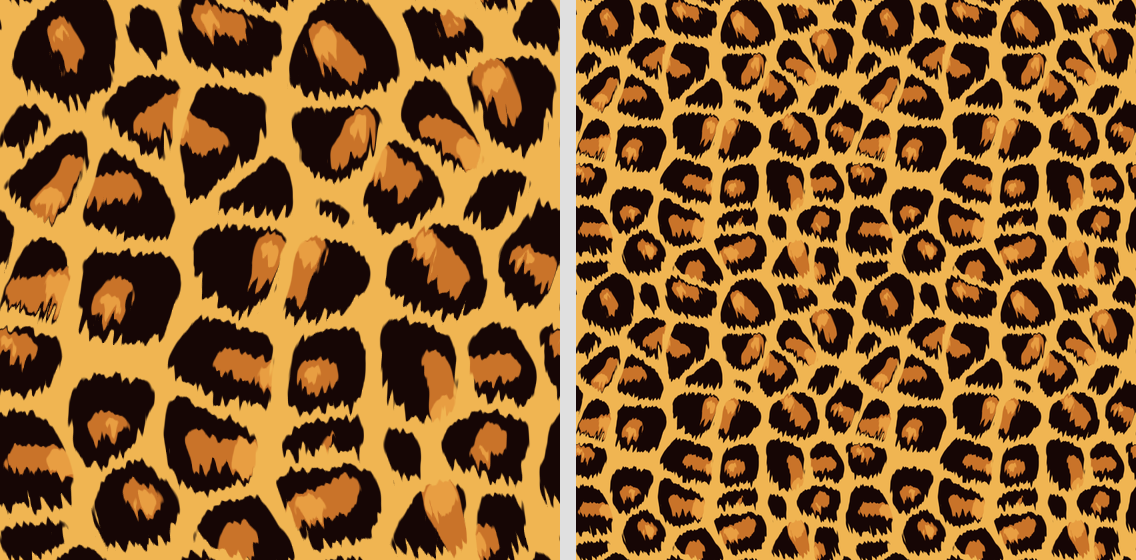
Left, the tile; right, the same tile 2 across and 2 down.
This pattern is drawn by a WebGL 2 fragment shader. Its source:

```glsl
#version 300 es
precision highp float;
// Seamless leopard fur: ragged black rosettes with brown hearts on golden ground.

uniform vec2 u_resolution;
out vec4 fragColor;

const float TAU = 6.2831853;
const vec2 GRID = vec2(6.0, 7.0);

vec2 hash2(vec2 p) {
    vec3 q = fract((p.xyx + 7.0) * vec3(0.1031, 0.1030, 0.0973));
    q += dot(q, q.yzx + 33.33);
    return fract((q.xx + q.yz) * q.zy);
}

// Gradient at a lattice corner, wrapped to the period.
float corner(vec2 cell, vec2 offset, vec2 period) {
    float angle = TAU * hash2(mod(cell, period) + 11.0).x;
    return dot(vec2(cos(angle), sin(angle)), offset);
}

// Gradient noise that repeats over the unit square.
float gradientNoise(vec2 uv, vec2 period) {
    vec2 p = uv * period;
    vec2 i = floor(p);
    vec2 f = p - i;
    vec2 s = f * f * f * (f * (f * 6.0 - 15.0) + 10.0);
    vec2 e = vec2(1.0, 0.0);
    return mix(mix(corner(i, f, period), corner(i + e, f - e, period), s.x),
               mix(corner(i + e.yx, f - e.yx, period), corner(i + 1.0, f - 1.0, period), s.x),
               s.y);
}

// Centre (xy) and weight (z) of the spot in a wrapped grid cell.
vec3 spotAt(vec2 cell) {
    vec2 id = mod(cell, GRID);
    vec2 centre = (cell + 0.5 + 0.72 * (hash2(id) - 0.5)) / GRID;
    float size = hash2(id + 50.0).x;
    return vec3(centre, 0.0065 * smoothstep(0.15, 0.4, size) + 0.002 * size);
}

float softEdge(float field) {
    float width = clamp(0.8 * fwidth(field), 0.0018, 0.007);
    return smoothstep(-width, width, field);
}

void main() {
    vec2 uv = gl_FragCoord.xy / u_resolution;

    // Fine, nearly upright hair strands that fray every outline.
    vec2 strand = uv + vec2(0.05 * sin(TAU * uv.y), 0.0);
    float fur = gradientNoise(strand, vec2(88.0, 16.0))
              + 0.5 * gradientNoise(strand, vec2(150.0, 26.0));
    float wobble = gradientNoise(uv, vec2(13.0));
    vec2 p = uv + 0.02 * vec2(gradientNoise(uv, vec2(7.0)),
                              gradientNoise(uv + 0.37, vec2(7.0)));
    p.y += 0.022 * fur;

    // Nearest spot, by weighted distance.
    vec2 home = floor(p * GRID);
    vec2 nearCell = home;
    vec3 spot = vec3(0.0);
    float nearest = 1e5;
    for (int j = -2; j <= 2; j++) {
        for (int i = -2; i <= 2; i++) {
            vec2 cell = home + vec2(i, j);
            vec3 s = spotAt(cell);
            float d = dot(p - s.xy, p - s.xy) - s.z;
            if (d < nearest) {
                nearest = d;
                nearCell = cell;
                spot = s;
            }
        }
    }

    // Rounded distance to the borders with all neighbours.
    float sum = 1e-9;
    for (int j = -2; j <= 2; j++) {
        for (int i = -2; i <= 2; i++) {
            vec2 cell = home + vec2(i, j);
            if (cell == nearCell) continue;
            vec3 s = spotAt(cell);
            float d = dot(p - s.xy, p - s.xy) - s.z - nearest;
            sum += exp(-75.0 * d / (2.0 * length(s.xy - spot.xy)));
        }
    }
    float border = -log(sum) / 75.0;
    float body = softEdge(border - 0.012 + 0.007 * fur + 0.008 * wobble);

    // Brown heart: a capsule that may run out through the rim.
    vec2 traits = hash2(mod(nearCell, GRID) + 90.0);
    vec2 axis = vec2(cos(TAU * traits.x), sin(TAU * traits.x));
    float reach = 0.1 * traits.y;
    vec2 q = p - spot.xy;
    float along = clamp(dot(q, axis), -0.012, reach);
    float radius = mix(-0.04, 0.027, smoothstep(0.002, 0.006, spot.z));
    float ragged = 0.009 * fur + 0.016 * wobble;
    float heart = softEdge(radius - length(q - axis * along) + ragged);
    float glow = softEdge(0.011 + 0.16 * reach - length(q - axis * reach * 0.8) + ragged);

    vec3 ground = vec3(0.94, 0.71, 0.32);
    vec3 black = vec3(0.085, 0.025, 0.02);
    vec3 brown = vec3(0.79, 0.45, 0.16);
    vec3 amber = vec3(0.91, 0.62, 0.26);
    vec3 inside = mix(black, mix(brown, amber, glow), heart);
    fragColor = vec4(mix(ground, inside, body), 1.0);
}
```
